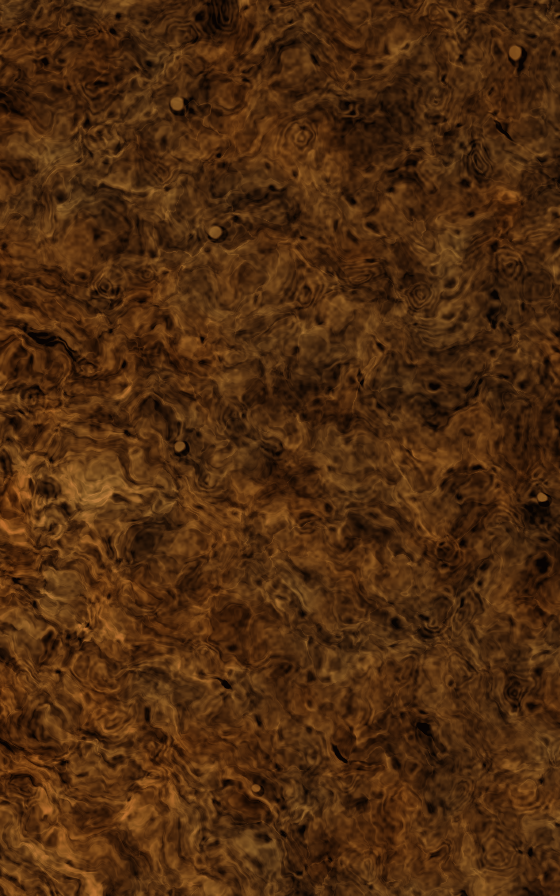
This texture is drawn by a Shadertoy shader. Its source:

```glsl
// Dark polished burl wood: warped noise gives the mottled, flowing grain,
// cellular distances give the swirls and small eyes, and a few knots, pale
// flames and dark gaps lie on top. One tone value is turned into brown.

vec2 hash22(vec2 p) {
    vec3 a = fract(p.xyx * vec3(0.1031, 0.1030, 0.0973));
    a += dot(a, a.yzx + 33.33);
    return fract((a.xx + a.yz) * a.zy);
}

float noise(vec2 p) {
    vec2 i = floor(p), f = fract(p);
    f = f * f * (3.0 - 2.0 * f);
    float low = mix(hash22(i).x, hash22(i + vec2(1, 0)).x, f.x);
    float high = mix(hash22(i + vec2(0, 1)).x, hash22(i + 1.0).x, f.x);
    return mix(low, high, f.y);
}

// Four octaves, centred on zero and scaled to unit deviation
float fbm(vec2 p) {
    float sum = 0.0, amp = 0.5;
    for (int i = 0; i < 4; i++) {
        sum += amp * (noise(p) - 0.5);
        p = mat2(0.8, 0.6, -0.6, 0.8) * p * 2.03 + 17.3;
        amp *= 0.5;
    }
    return sum / 0.124;
}

vec2 fbm2(vec2 p) {
    return vec2(fbm(p), fbm(p + 41.7));
}

// Nearest distance, second distance and random value of the nearest cell
vec3 cells(vec2 p) {
    vec2 base = floor(p);
    vec3 best = vec3(9.0, 9.0, 0.0);
    for (int y = -1; y <= 1; y++)
    for (int x = -1; x <= 1; x++) {
        vec2 cell = base + vec2(x, y);
        vec2 seed = hash22(cell + 5.0);
        float d = length(p - cell - 0.15 - 0.7 * seed);
        d /= 0.7 + 0.5 * hash22(cell + 91.0).x;
        if (d < best.x) best = vec3(d, best.x, hash22(cell + 63.0).y);
        else best.y = min(best.y, d);
    }
    return best;
}

void mainImage(out vec4 fragColor, in vec2 fragCoord) {
    vec2 p = fragCoord / iResolution.y;
    float width = iResolution.x / iResolution.y;

    // Two levels of warping, then a grain direction that turns with height
    vec2 warp = fbm2(p * 13.0);
    vec2 q = p + 0.007 * warp;
    vec2 w = q + 0.0026 * fbm2(q * 50.0);
    vec2 flow = vec2(w.x, w.y + w.x * mix(0.65, -0.25, p.y));

    // Mottling, streaks and fine speckle
    float streak = fbm(flow * vec2(55, 115) + 0.4 * warp);
    float tone = 0.4 * fbm(flow * vec2(22, 38)) + 0.56 * streak;
    tone += 1.5 * (noise(p * 235.0) - 0.5) + 0.9 * (noise(w * 130.0) - 0.5);

    // Broken rings around large swirls, with pale seams between them
    vec3 swirl = cells(mix(q, w, 0.6) * 14.0);
    float rings = sin(swirl.x * 58.0 + 1.5 * warp.x);
    tone += 0.8 * rings * smoothstep(0.8, 0.15, swirl.x) * noise(q * 30.0 + 8.0);
    tone += 0.7 * smoothstep(0.13, 0.0, swirl.y - swirl.x) * noise(q * 20.0);

    // Thin pale fibres
    float fibre = smoothstep(0.35, 0.0, abs(fbm(w * 31.0 + 9.0)));
    tone += 1.2 * (fibre - 0.15) * noise(q * 25.0 + 3.0);

    // Small eyes: pale rim, dark pupil
    vec3 eye = cells(mix(q, w, 0.5) * 34.0 + 30.0);
    float rim = (eye.x - 0.28) / 0.08;
    float hasEye = smoothstep(0.45, 0.6, eye.z);
    tone += hasEye * (0.85 * exp(-rim * rim) - 1.5 * smoothstep(0.2, 0.06, eye.x));

    // Brighter flamed area at the left, darker right side and top
    float left = smoothstep(0.65, 0.0, p.x / width) * smoothstep(0.85, 0.45, p.y);
    float flame = smoothstep(0.8, 1.3, fbm(flow * vec2(15, 36) + 70.0));
    tone += left * (0.4 + 1.6 * flame + 0.35 * streak) - 0.1;
    tone -= 0.4 * smoothstep(0.7, 1.0, p.x / width) * smoothstep(0.25, 0.5, p.y);
    tone -= 0.25 * smoothstep(0.8, 1.0, p.y);

    // Scattered pale knots with a dark lower edge, and small black gaps
    vec2 soft = mix(p, w, 0.25);
    for (int i = 0; i < 6; i++) {
        vec2 seed = hash22(vec2(i, 7 * i + 3));
        vec2 r = soft - seed * vec2(width, 1.0);
        float size = 0.005 + 0.005 * seed.y;
        tone -= 2.0 * smoothstep(size * 1.3, size, length(r + vec2(-0.002, 0.003)));
        tone = mix(tone, 2.2 + 0.4 * streak, smoothstep(size, size * 0.6, length(r)));
        r = w - hash22(vec2(i + 50, 4 * i + 11)) * vec2(width, 1.0);
        tone -= 3.0 * smoothstep(1.0, 0.5, length((r + 0.4 * r.yx) / vec2(0.011, 0.006)));
    }

    // Long gap near the left edge
    vec2 gap = (w - vec2(0.055, 0.62 - 0.3 * (p.x - 0.055))) / vec2(0.05, 0.01);
    tone -= 3.0 * smoothstep(1.1, 0.6, length(gap)) * (0.6 + 0.4 * rings);

    // Brown from tone: lighter wood is yellower, and the hue drifts slowly
    float red = clamp(0.299 + 0.094 * tone, 0.03, 0.72);
    float drift = 0.022 * fbm(w * 18.0 + 20.0) - 0.025 * left + 0.005;
    float green = red * (0.42 + 0.4 * min(red, 0.52) + drift);
    float blue = red * (0.1 + 0.25 * red + drift);
    fragColor = vec4(red, green, max(blue, 0.008), 1.0);
}
```
